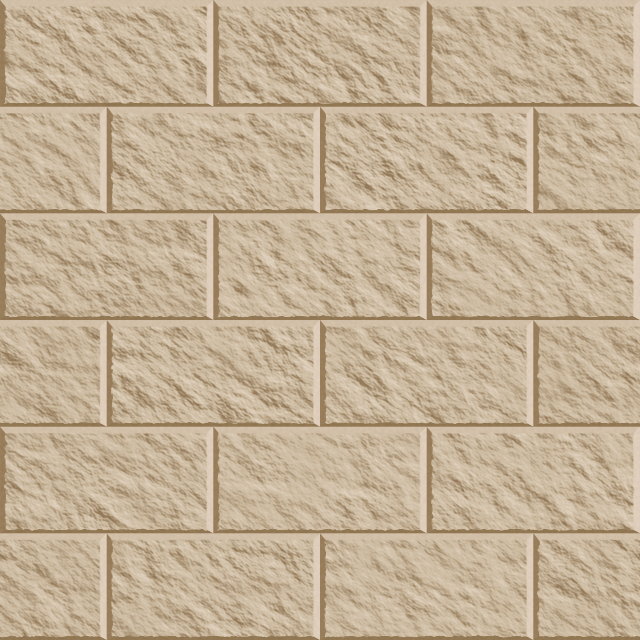
Give the GLSL for this texture, as a WebGL 2 fragment shader.

```glsl
#version 300 es
precision highp float;
// Sandstone wall of split-face blocks in running bond, with mitred bevels.

uniform vec2 u_resolution;
out vec4 fragColor;

// Layout: blocks across and down; lengths below are in block heights
const vec2 BLOCKS = vec2(3.0, 6.0);
const float BLOCK_WIDTH = 2.0;
const float BEVEL_LEFT = 0.052;
const float BEVEL_RIGHT = 0.062;
const float BEVEL_TOP = 0.062;
const float BEVEL_BOTTOM = 0.034;

// Relief of the rough face, lit from the upper right
const vec2 LIGHT_DIR = vec2(0.6, 0.8);
const float STREAK = 0.65;        // stretch across the light direction
const float RELIEF_FREQ = 5.5;
const int RELIEF_OCTAVES = 4;
const float RELIEF_STEP = 0.011;
const float RELIEF_GAIN = 0.34;
const float PATCH_GAIN = 0.22;
const float BLOCK_TONE = 0.16;
const float EDGE_WEAR = 0.45;
const float GRAIN = 0.025;

// Colours
const vec3 CREVICE = vec3(0.60, 0.50, 0.375);
const vec3 STONE = vec3(0.793, 0.722, 0.618);
const vec3 GLINT = vec3(0.865, 0.805, 0.725);
const vec3 FACET_LEFT = vec3(0.595, 0.490, 0.355);
const vec3 FACET_RIGHT = vec3(0.870, 0.805, 0.730);
const vec3 FACET_TOP = vec3(0.825, 0.750, 0.660);
const vec3 FACET_BOTTOM = vec3(0.570, 0.465, 0.325);

float hash(vec2 cell) {
  vec3 p = fract(cell.xyx * vec3(0.1031, 0.1030, 0.0973));
  p += dot(p, p.yzx + 33.33);
  return fract((p.x + p.y) * p.z);
}

vec2 gradientAt(vec2 cell) {
  float angle = 6.2832 * hash(cell);
  return vec2(cos(angle), sin(angle));
}

float gradientNoise(vec2 p) {
  vec2 i = floor(p), f = p - i;
  vec2 w = f * f * f * (f * (f * 6.0 - 15.0) + 10.0);
  vec2 e = vec2(1.0, 0.0);
  float a = dot(gradientAt(i), f);
  float b = dot(gradientAt(i + e.xy), f - e.xy);
  float c = dot(gradientAt(i + e.yx), f - e.yx);
  float d = dot(gradientAt(i + e.xx), f - e.xx);
  return mix(mix(a, b, w.x), mix(c, d, w.x), w.y);
}

// Height of the broken stone; each octave adds a similar slope
float relief(vec2 p) {
  float height = 0.0, freq = RELIEF_FREQ;
  for (int i = 0; i < RELIEF_OCTAVES; i++) {
    height += gradientNoise(p * freq + float(i) * 17.3) / freq;
    freq *= 2.05;
  }
  return height;
}

vec3 stoneFace(vec2 local, vec2 block) {
  vec2 seed = vec2(hash(block + 3.0), hash(block + 41.0));
  vec2 p = local + 30.0 * seed + 5.0;
  // Axes along the light and across it
  vec2 q = vec2(dot(p, LIGHT_DIR), STREAK * dot(p, vec2(-LIGHT_DIR.y, LIGHT_DIR.x)));
  float slope = (relief(q) - relief(q + vec2(RELIEF_STEP, 0.0))) / RELIEF_STEP;
  float roughness = mix(0.8, 1.12, seed.x) + 0.5 * gradientNoise(q * 2.7 + 9.0);
  float tone = RELIEF_GAIN * slope * roughness
             + PATCH_GAIN * gradientNoise(q * 4.0)
             + BLOCK_TONE * (seed.y - 0.5);
  return mix(mix(STONE, CREVICE, clamp(-tone, 0.0, 1.1)), GLINT, clamp(tone, 0.0, 1.1));
}

void main() {
  vec2 uv = gl_FragCoord.xy / u_resolution;
  float px = BLOCKS.y / u_resolution.y;

  // Every other course is shifted by half a block
  vec2 grid = uv * BLOCKS;
  float row = floor(grid.y);
  grid.x += 0.5 * (1.0 - mod(row, 2.0));
  vec2 block = vec2(mod(floor(grid.x), BLOCKS.x), row);
  vec2 size = vec2(BLOCK_WIDTH, 1.0);
  vec2 local = fract(grid) * size;

  // Signed distance from the nearest joint, then depth into each bevel
  vec2 joint = local - size * step(0.5 * size, local);
  float depthX = abs(joint.x) / (joint.x < 0.0 ? BEVEL_RIGHT : BEVEL_LEFT);
  float depthY = abs(joint.y) / (joint.y < 0.0 ? BEVEL_TOP : BEVEL_BOTTOM);

  // Four facets meeting at smoothed mitres
  vec2 side = smoothstep(-0.6 * px, 0.6 * px, joint);
  vec3 facetX = mix(FACET_RIGHT, FACET_LEFT, side.x);
  vec3 facetY = mix(FACET_TOP, FACET_BOTTOM, side.y);
  float soft = px / BEVEL_RIGHT;
  vec3 bevel = mix(facetX, facetY, smoothstep(-soft, soft, depthX - depthY));
  bevel += GRAIN * gradientNoise(uv * BLOCKS.y * 28.0);

  // Rough face, chipped more along its shaded sides
  float depth = min(depthX, depthY);
  bool shaded = depthX < depthY ? joint.x > 0.0 : joint.y > 0.0;
  float chip = gradientNoise(uv * BLOCKS.y * 16.0) + 0.5 * gradientNoise(uv * BLOCKS.y * 35.0);
  depth += EDGE_WEAR * (shaded ? 1.0 : 0.3) * chip;
  float face = smoothstep(1.0 - soft, 1.0 + soft, depth);
  fragColor = vec4(mix(bevel, stoneFace(local, block), face), 1.0);
}
```
